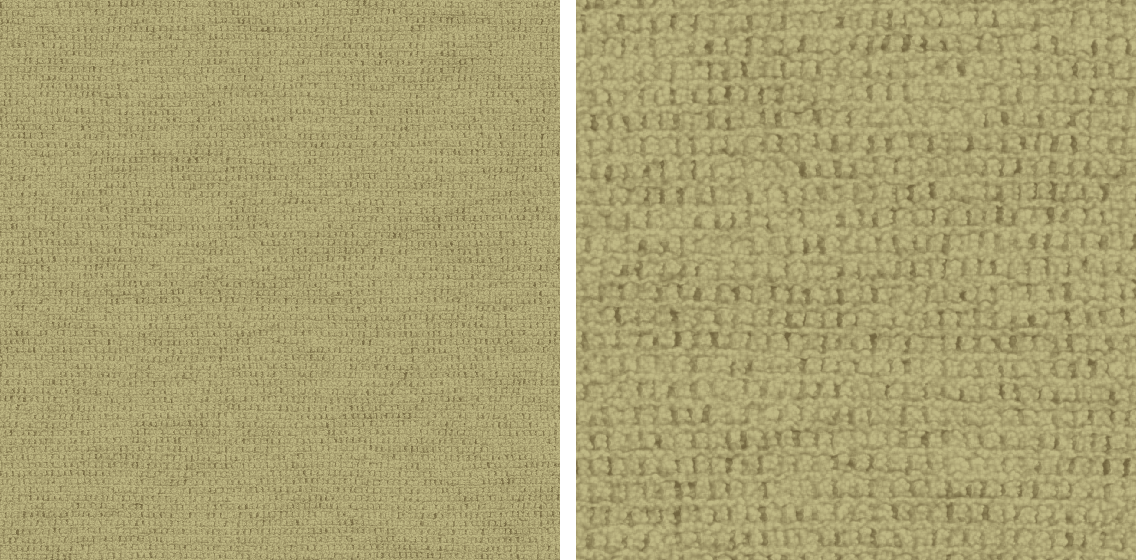
Left: the whole. Right: its middle third, enlarged.
Reproduce this texture procedurally as a Shadertoy shader.

```glsl
float hash(vec2 p) {
    vec3 q = fract(vec3(p.xyx) * 0.1031);
    q += dot(q, q.yzx + 33.33);
    return fract((q.x + q.y) * q.z);
}

// Distance to the nearest scattered point, about 0 to 1
float cellular(vec2 p) {
    vec2 cell = floor(p);
    float nearest = 2.0;
    for (int j = -1; j <= 1; j++)
    for (int i = -1; i <= 1; i++) {
        vec2 c = cell + vec2(i, j);
        vec2 point = c + vec2(hash(c), hash(c + 57.3));
        nearest = min(nearest, length(point - p));
    }
    return nearest;
}

// Dark slits between neighbouring loops of one row
float loopGaps(vec2 p) {
    float row = floor(p.y);
    float height = fract(p.y);
    float column = floor(p.x + 0.5);
    vec2 id = vec2(column, row);
    float offset = p.x - column - 0.3 * (hash(id + 11.0) - 0.5);
    offset += 0.3 * (hash(id + 23.0) - 0.5) * (height - 0.5);
    float halfWidth = mix(0.05, 0.17, hash(id + 37.0));
    float slit = 1.0 - smoothstep(halfWidth - 0.05, halfWidth + 0.12, abs(offset));
    float top = mix(0.62, 0.85, hash(id + 41.0));
    float span = smoothstep(0.1, 0.24, height) * (1.0 - smoothstep(top - 0.08, top + 0.08, height));
    return slit * span * mix(0.3, 1.0, hash(id + 5.0));
}

// Broken horizontal creases that curve around the loops
float rowCreases(vec2 p) {
    float bent = p.y + 0.05 * cos(6.2832 * p.x);
    float row = floor(bent);
    float height = fract(bent);
    float phase = 40.0 * hash(vec2(row, 3.0));
    float broken = 0.55 + 0.25 * sin(p.x * 0.9 + phase) + 0.2 * sin(p.x * 2.3 - phase * 1.7);
    float lower = 1.0 - smoothstep(0.02, 0.13, abs(height - 0.16));
    float upper = 1.0 - smoothstep(0.02, 0.13, abs(height - 0.8));
    return lower * mix(0.25, 1.0, broken) + upper * (1.0 - 0.7 * broken);
}

void mainImage(out vec4 fragColor, in vec2 fragCoord) {
    vec2 uv = fragCoord / iResolution.y;

    // Fuzzy fibres and long uneven yarn streaks
    float fuzz = cellular(uv * 310.0);
    float fibre = cellular(uv * vec2(150.0, 210.0) + 71.0);
    float streak = cellular(uv * vec2(11.0, 75.0) + 19.0) - 0.5;
    float broadStreak = cellular(uv * vec2(4.0, 23.0) + 43.0) - 0.5;
    float shade = 0.5 * streak + 0.3 * broadStreak;

    // Slightly wavering weave grid
    vec2 weave = uv * vec2(94.0, 68.0);
    weave.x += 0.25 * sin(uv.y * 31.0 + 2.0 * sin(uv.x * 17.0));
    weave.y += 0.1 * sin(uv.x * 15.0 + 3.0 * sin(uv.y * 13.0));
    weave += 0.25 * vec2(fuzz - 0.5, fibre - 0.5);

    float tone = 0.82 - 0.22 * shade;
    tone -= loopGaps(weave) * (0.68 + 0.5 * shade);
    tone -= rowCreases(weave) * (0.38 + 0.3 * shade);
    tone -= 0.48 * (fuzz - 0.5) + 0.24 * (fibre - 0.5);
    tone += 0.2 * (hash(floor(uv * 512.0)) - 0.5);

    vec3 shadowOlive = vec3(0.45, 0.40, 0.25);
    vec3 paleOlive = vec3(0.74, 0.71, 0.51);
    fragColor = vec4(mix(shadowOlive, paleOlive, clamp(tone, 0.0, 1.05)), 1.0);
}
```
